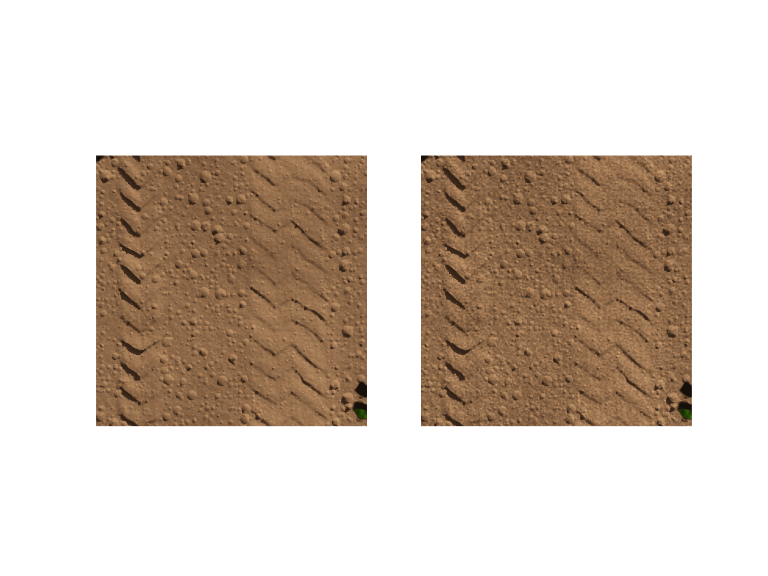
This texture is drawn by a Shadertoy shader. Its source:

```glsl
// Two square panels of dry brown soil on white, crossed by two tyre tracks.
// A height field of clods, grit and zigzag treads is lit from the upper right,
// with short cast shadows; the right panel has crisper grain.

float hash(vec2 p) {
    return fract(sin(dot(p, vec2(127.1, 311.7))) * 43758.5453);
}

// Value noise with n cells per panel, wrapping at the panel edges
float noise(vec2 p, float n) {
    p *= n;
    vec2 i = floor(p), f = fract(p);
    f = f * f * (3.0 - 2.0 * f);
    vec2 a = mod(i, n), b = mod(i + 1.0, n);
    return mix(mix(hash(a + n), hash(vec2(b.x, a.y) + n), f.x),
               mix(hash(vec2(a.x, b.y) + n), hash(b + n), f.x), f.y);
}

// Rounded lumps of uneven size, one per wrapped cell
float clods(vec2 p, float n, float amount) {
    vec2 cell = floor(p * n), f = fract(p * n);
    float top = 0.0;
    for (int y = -1; y <= 1; y++)
    for (int x = -1; x <= 1; x++) {
        vec2 o = vec2(x, y), id = mod(cell + o, n) + n;
        vec2 d = o + 0.2 + 0.6 * vec2(hash(id + 3.7), hash(id + 8.3)) - f;
        d.x += 0.3 * d.y * (hash(id + 5.1) - 0.5);
        float size = hash(id);
        float r = (0.1 + 0.42 * size * size) * amount;
        top = max(top, r * (1.0 - dot(d, d) / (r * r + 1e-4)));
    }
    return top / n;
}

// Soft-edged vertical band
float band(float x, float left, float right) {
    return smoothstep(left - 0.02, left + 0.02, x)
         * (1.0 - smoothstep(right - 0.02, right + 0.02, x));
}

// Tread bar: steep lower edge, long slope above
float tread(float phase) {
    float f = fract(phase);
    return smoothstep(0.0, 0.2, f) * (1.0 - smoothstep(0.35, 1.0, f));
}

float height(vec2 p, float crisp) {
    float leftTrack = band(p.x, 0.09, 0.235);
    float rightTrack = band(p.x, 0.57, 0.85);
    float loose = 1.0 - 0.45 * leftTrack - 0.6 * rightTrack;
    float wear = noise(p, 14.0);
    float wobble = 0.35 * noise(p + 0.3, 9.0) + 0.12 * noise(p, 36.0);

    float h = 0.012 * noise(p, 9.0) + 0.006 * noise(p, 38.0) * loose
            + 0.0036 * noise(p, 83.0) + 0.0022 * crisp * noise(p, 127.0);
    h += 0.85 * clods(p, 21.0, loose * (0.5 + 0.7 * wear));
    h += 0.75 * clods(p + 0.37, 47.0, 0.35 + 0.65 * loose);

    // V-shaped bars on the left, a wider zigzag on the right
    float vee = 0.8 * abs(p.x - 0.165);
    float zigzag = 0.75 * (abs(p.x - 0.664) - 2.0 * max(p.x - 0.723, 0.0));
    h += 0.019 * leftTrack * (0.4 + wear) * tread(11.0 * (p.y - vee) + wobble);
    h += 0.011 * rightTrack * (0.4 + wear) * tread(11.0 * (p.y - zigzag) + wobble);
    return h;
}

vec3 soil(vec2 p, float crisp) {
    // Slope towards the light and the shadows of nearby lumps
    vec2 light = vec2(0.6, 0.8);
    float h = height(p, crisp);
    float facing = (h - height(p + light * 0.005, crisp)) / 0.005;
    float cover = 0.0;
    for (int i = 1; i <= 5; i++) {
        float reach = 0.0045 * float(i);
        cover = max(cover, height(p + light * reach, crisp) - h - 0.72 * reach);
    }
    float shadow = smoothstep(0.0, 0.006, cover);

    float tone = 0.535 + 0.14 * clamp(facing, -1.3, 1.1);
    tone += 0.07 * (noise(p, 5.0) - 0.5) + 0.03 * band(p.x, 0.57, 0.9);
    tone += (0.07 + 0.09 * crisp) * (noise(p, 173.0) - 0.5);
    tone = mix(tone, 0.16, 0.8 * shadow);

    // Dark hollows at the right edge and the upper left corner
    float ragged = 0.02 * (noise(p, 45.0) - 0.5);
    float hollow = min(length(p - vec2(0.99, 0.135)) - 0.025,
                   min(length(p - vec2(0.98, 0.06)) - 0.03,
                       length((p - vec2(0.01, 1.0)) * vec2(0.6, 1.0)) - 0.018));
    tone = mix(0.09, tone, smoothstep(-0.005, 0.008, hollow + ragged));
    vec3 col = tone * vec3(1.0, 0.65 + 0.16 * tone, 0.41 + 0.18 * tone);

    // Small green leaf in the lower right corner
    vec2 q = p - vec2(0.978, 0.048);
    float leaf = length(vec2(q.x + 0.5 * q.y, 1.3 * q.y)) - 0.024;
    vec3 green = vec3(0.17, 0.3, 0.03) * (0.5 + noise(p, 60.0));
    return mix(green, col, smoothstep(-0.004, 0.004, leaf + 0.5 * ragged));
}

void mainImage(out vec4 fragColor, in vec2 fragCoord) {
    vec2 uv = fragCoord / iResolution.y;
    float pixel = 1.0 / iResolution.y;

    // Both panels show the same ground
    float side = step(0.684, uv.x);
    vec2 q = uv - vec2(0.402 + 0.564 * side, 0.495);
    float edge = max(abs(q.x), abs(q.y)) - 0.235;
    vec3 col = vec3(1.0);
    if (edge < pixel) {
        vec3 ground = soil(q / 0.47 + 0.5, side);
        col = mix(ground, col, smoothstep(-0.5 * pixel, 0.5 * pixel, edge));
    }
    fragColor = vec4(col, 1.0);
}
```
